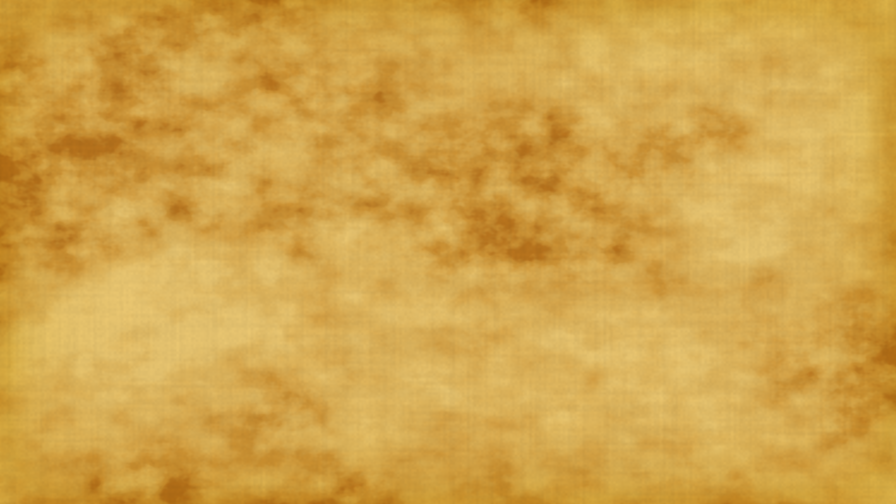
Write a Shadertoy shader that draws this texture.

```glsl
// Aged golden parchment: cloudy ochre stains, fine fibres and yellowed edges.

const vec3 PALE  = vec3(0.89, 0.755, 0.43);
const vec3 BASE  = vec3(0.85, 0.69, 0.35);
const vec3 TAN   = vec3(0.82, 0.63, 0.28);
const vec3 OCHRE = vec3(0.78, 0.56, 0.20);
const vec3 UMBER = vec3(0.70, 0.44, 0.11);
const vec3 EDGE_TINT = vec3(0.96, 0.93, 0.68);

const vec2 CLOUD_SCALE   = vec2(2.1, 3.2);   // cells per canvas height
const vec2 MOTTLE_SCALE  = vec2(17.0, 24.0);
const float CLOUD_AMOUNT  = 0.88;
const float MOTTLE_AMOUNT = 0.36;
const float STAIN_ROUGHNESS = 0.30;          // extra mottling in dark stains
const float EDGE_WIDTH   = 0.065;
const float EDGE_DARKEN  = 0.75;
const float FIBRE_AMOUNT = 0.030;
const float GRAIN_AMOUNT = 0.030;

float hash(vec2 cell) {
    vec3 q = fract(vec3(cell.xyx) * 0.1031);
    q += dot(q, q.yzx + 33.33);
    return fract((q.x + q.y) * q.z);
}

float valueNoise(vec2 p) {
    vec2 cell = floor(p);
    vec2 f = fract(p);
    f = f * f * (3.0 - 2.0 * f);
    float low  = mix(hash(cell), hash(cell + vec2(1.0, 0.0)), f.x);
    float high = mix(hash(cell + vec2(0.0, 1.0)), hash(cell + 1.0), f.x);
    return mix(low, high, f.y);
}

// Layered noise, scaled to zero mean and roughly unit deviation.
float layeredNoise(vec2 p) {
    float sum = 0.0;
    float weight = 0.5;
    mat2 turn = mat2(0.96, 0.28, -0.28, 0.96);
    for (int i = 0; i < 4; i++) {
        sum += weight * (valueNoise(p) - 0.5);
        p = turn * p * 2.03 + 17.3;
        weight *= 0.53;
    }
    return sum * 7.8;
}

// Layered sines bend the clouds so no lattice shows.
vec2 warp(vec2 p) {
    vec2 bend = sin(p.yx * vec2(5.1, 4.3) + vec2(0.7, 2.1));
    bend += 0.5 * sin(p.yx * vec2(11.7, 9.1) + p * 3.0);
    return p + 0.045 * bend;
}

vec3 parchment(float tone) {
    vec3 colour = mix(UMBER, OCHRE, smoothstep(-2.7, -1.5, tone));
    colour = mix(colour, TAN, smoothstep(-1.6, -0.7, tone));
    colour = mix(colour, BASE, smoothstep(-0.9, 0.2, tone));
    return mix(colour, PALE, smoothstep(0.0, 1.4, tone));
}

void mainImage(out vec4 fragColor, in vec2 fragCoord) {
    vec2 p = fragCoord / iResolution.y;
    vec2 size = vec2(iResolution.x / iResolution.y, 1.0);

    // Broad clouds with ragged mottling that grows stronger in stains
    float cloud = layeredNoise(warp(p) * CLOUD_SCALE + vec2(31.0, 12.0));
    float mottle = layeredNoise(p * MOTTLE_SCALE + 71.0);
    float stain = smoothstep(0.0, -1.4, cloud);
    float tone = 0.22 + CLOUD_AMOUNT * cloud;
    tone += mottle * (MOTTLE_AMOUNT + STAIN_ROUGHNESS * stain);

    // Uneven yellowing along the borders, deeper at the foot
    vec2 falloff = exp(-p / EDGE_WIDTH) + exp((p - size) / EDGE_WIDTH);
    float edge = min(falloff.x + falloff.y, 1.2) * (1.0 + 0.12 * cloud);
    tone -= EDGE_DARKEN * edge + 0.45 * exp(-p.y / 0.13);
    vec3 colour = parchment(tone);
    colour *= mix(vec3(1.0), EDGE_TINT, clamp(edge * 1.15, 0.0, 1.0));

    // Faint crossed fibres and paper grain
    float fibre = valueNoise(p * vec2(7.0, 150.0)) + valueNoise(p * vec2(170.0, 6.0) + 43.0) - 1.0;
    float grain = valueNoise(p * 210.0 + 9.0) - 0.5;
    colour *= 1.0 + FIBRE_AMOUNT * fibre + GRAIN_AMOUNT * grain;

    fragColor = vec4(clamp(colour, 0.0, 1.0), 1.0);
}
```
